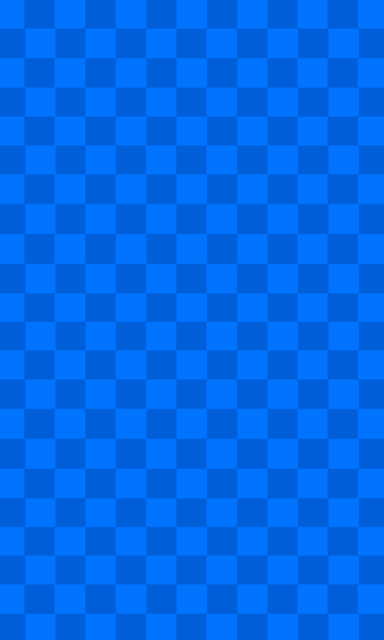
Reproduce this pattern procedurally as a WebGL 2 fragment shader.

```glsl
#version 300 es
precision highp float;
// Two-tone blue checkerboard, about 12.7 cells across and 21.9 down.
// Two soft square waves are multiplied; slight warps make the cells
// a little uneven, as if cut by hand.

uniform vec2 u_resolution;
out vec4 fragColor;

// Square wave: +1 on even cells, -1 on odd ones, with softened borders.
float softSquare(float t, float softness) {
    float edgeDistance = 0.5 - abs(fract(t) - 0.5);
    float side = 1.0 - 2.0 * mod(floor(t), 2.0);
    return side * smoothstep(0.0, softness, edgeDistance);
}

void main() {
    vec2 uv = gl_FragCoord.xy / u_resolution;
    uv.y = 1.0 - uv.y;

    // Cell coordinates, counted from the upper left
    vec2 cellCount = vec2(12.66, 21.85);
    vec2 cell = uv * cellCount + vec2(0.183, 0.0185);
    vec2 softness = max(vec2(0.022), 0.75 * cellCount / u_resolution);

    // Uneven row heights, growing away from the top
    cell.y += 0.031 * smoothstep(1.0, 6.0, cell.y) * cos(0.885 * (cell.y - 6.0));
    float rowWave = softSquare(cell.y, softness.y);

    // Alternate rows slide slightly against each other near the sides
    cell.x += 0.02 * rowWave * (0.3 + 0.7 * cos(6.2832 * uv.x));
    float columnWave = softSquare(cell.x, softness.x);

    // Colour
    vec3 darkBlue = vec3(0.0, 0.37, 0.85);
    vec3 brightBlue = vec3(0.0, 0.45, 1.0);
    float checker = 0.5 + 0.5 * rowWave * columnWave;
    fragColor = vec4(mix(darkBlue, brightBlue, checker), 1.0);
}
```
